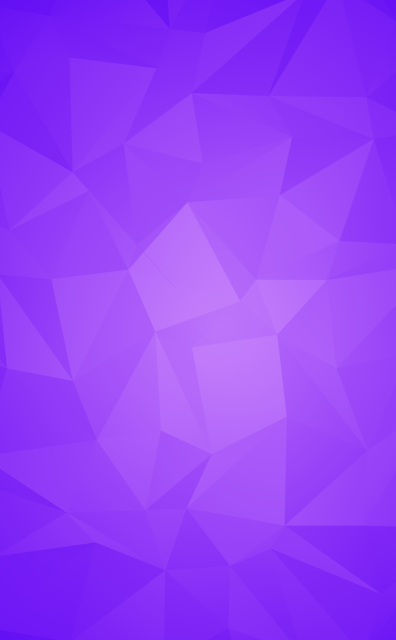
This background is drawn by a Shadertoy shader. Its source:

```glsl
// Low-poly violet backdrop: jittered triangle facets over a soft oval glow.

#define MESH vec2(5.6, 9.1)        // facet cells across and up the canvas
#define JITTER 0.8                 // how far mesh corners wander, in cells
#define GLOW_CENTER vec2(0.55, 0.49)
#define GLOW_STRETCH vec2(0.7, 1.0)
#define FACET_CONTRAST 0.16        // brightness spread between facets
#define FACET_FLATNESS 0.4         // 0 = smooth glow, 1 = one tone per facet
#define FACET_SLOPE 0.05           // gradient inside each facet
#define PLATE_RADIUS 0.18          // facets nearer than this are lifted
#define PLATE_LIFT 0.05
#define DEEP_VIOLET vec3(0.38, 0.06, 0.96)
#define PALE_VIOLET vec3(0.74, 0.46, 0.98)

// Two random values per seed
vec2 hash22(vec2 seed) {
    vec3 h = fract(seed.xyx * vec3(0.1031, 0.1030, 0.0973));
    h += dot(h, h.yzx + 33.33);
    return fract((h.xx + h.yz) * h.zy);
}

float cross2(vec2 a, vec2 b) { return a.x * b.y - a.y * b.x; }

vec2 meshCorner(vec2 id) {
    return id + (hash22(id + 41.0) - 0.5) * JITTER;
}

float glowDistance(vec2 uv) {
    return length((uv - GLOW_CENTER) * GLOW_STRETCH);
}

// Brightness of the oval glow: 1 at its centre, near 0 in the corners
float glow(vec2 uv) {
    float d = glowDistance(uv);
    return 1.0 - d - 0.9 * d * d;
}

// Signed distance to an edge, positive on the left side
float edgeDistance(vec2 p, vec2 a, vec2 b) {
    return cross2(b - a, p - a) / max(length(b - a), 1e-4);
}

// Antialiased coverage of a triangle with either winding
float triangleCoverage(vec2 p, vec2 a, vec2 b, vec2 c, float blur) {
    float winding = sign(cross2(b - a, c - a));
    float inside = min(winding * edgeDistance(p, a, b),
                   min(winding * edgeDistance(p, b, c),
                       winding * edgeDistance(p, c, a)));
    return smoothstep(-blur, blur, inside);
}

// Brightness and weight of one facet, ready to be summed
vec2 facet(vec2 p, vec2 a, vec2 b, vec2 c, vec2 seed, float blur) {
    float weight = triangleCoverage(p, a, b, c, blur);
    vec2 middle = (a + b + c) / 3.0;
    vec2 random = hash22(seed);
    vec2 slope = hash22(seed + 17.0) - 0.5;

    float tone = mix(glow(p / MESH), glow(middle / MESH), FACET_FLATNESS);
    tone += (random.x - 0.5) * FACET_CONTRAST;
    tone += dot(p - middle, slope) * FACET_SLOPE * 2.0;
    tone += PLATE_LIFT * step(glowDistance(middle / MESH), PLATE_RADIUS);
    return vec2(tone, 1.0) * weight;
}

void mainImage(out vec4 fragColor, in vec2 fragCoord) {
    vec2 uv = fragCoord / iResolution.xy;
    vec2 p = uv * MESH;
    float blur = 0.75 * MESH.y / iResolution.y;
    vec2 sum = vec2(glow(uv), 1.0) * 1e-3;

    // Each nearby cell is a quad split along one valid diagonal
    for (int y = -1; y <= 1; y++) {
        for (int x = -1; x <= 1; x++) {
            vec2 id = floor(p) + vec2(x, y);
            vec2 a = meshCorner(id);
            vec2 b = meshCorner(id + vec2(1, 0));
            vec2 c = meshCorner(id + vec2(1, 1));
            vec2 d = meshCorner(id + vec2(0, 1));

            bool acValid = cross2(c - a, b - a) * cross2(c - a, d - a) < 0.0;
            bool bdValid = cross2(d - b, a - b) * cross2(d - b, c - b) < 0.0;
            bool preferAc = hash22(id + 73.0).x < 0.5;
            bool splitAc = acValid && (preferAc || !bdValid);

            vec2 seed = id * 2.0 + 101.0;
            if (splitAc) {
                sum += facet(p, a, b, c, seed, blur);
                sum += facet(p, a, c, d, seed + 1.0, blur);
            } else {
                sum += facet(p, a, b, d, seed, blur);
                sum += facet(p, b, c, d, seed + 1.0, blur);
            }
        }
    }

    // Green rises later than red, which keeps the dark end saturated
    float tone = clamp(sum.x / sum.y, 0.0, 1.05);
    vec3 ramp = vec3(tone, pow(tone, 1.35), tone);
    fragColor = vec4(mix(DEEP_VIOLET, PALE_VIOLET, ramp), 1.0);
}
```
